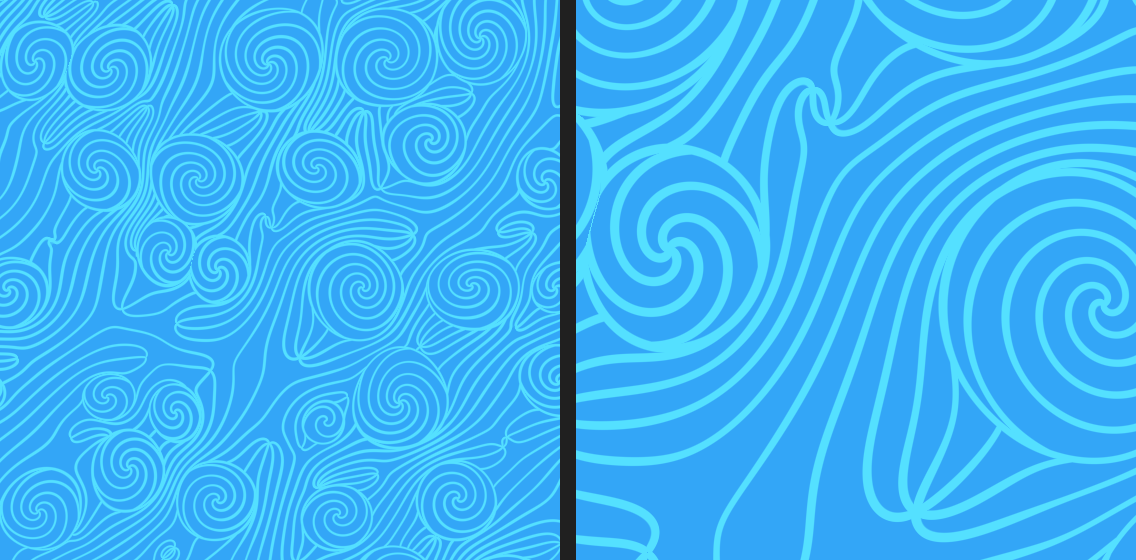
Left: the whole. Right: its middle third, enlarged.
This pattern is drawn by a WebGL 2 fragment shader. Its source:

```glsl
#version 300 es
precision highp float;
// Hand-drawn wind: cyan lines stream diagonally and roll up into spiral curls on blue.

uniform vec2 u_resolution;
out vec4 fragColor;

const float TAU = 6.2831853;
const float CELL = 0.2;                    // one curl per cell
const vec2 ALONG = vec2(0.66, 0.75);       // flow direction
const vec2 ACROSS = vec2(-0.75, 0.66);

vec3 hash3(vec2 p) {
    vec3 q = fract(p.xyx * vec3(0.1031, 0.1030, 0.0973) + 0.37);
    q += dot(q, q.yxz + 33.33);
    return fract((q.xxy + q.yzz) * q.zyx);
}

float noise(vec2 p) {
    vec2 i = floor(p), f = fract(p);
    f = f * f * f * (f * (f * 6.0 - 15.0) + 10.0);
    float low = mix(hash3(i).x, hash3(i + vec2(1, 0)).x, f.x);
    float high = mix(hash3(i + vec2(0, 1)).x, hash3(i + vec2(1, 1)).x, f.x);
    return mix(low, high, f.y) - 0.5;
}

float angle(vec2 p) {
    return atan(p.y, p.x + 1e-7) / TAU;
}

// Spiral arms about a slightly displaced eye.
float spiralPhase(vec2 q, float radius, vec3 rnd) {
    float inside = 1.0 - min(dot(q, q) / (radius * radius), 1.0);
    q += 0.22 * radius * inside * (rnd.yz - 0.5);
    float spin = rnd.y < 0.35 ? -1.0 : 1.0;
    float arms = 2.0 + floor(rnd.z * 2.0 + radius * 16.0);
    float r = length(q) / radius;
    return spin * arms * angle(q) + radius / 0.0175 * pow(r + 0.001, 0.85);
}

// x: line phase (lines at integers), y: signed distance to the nearest curl rim.
vec2 field(vec2 p) {
    p += 0.03 * vec2(noise(p * 5.0 + 3.0), noise(p * 5.0 + 17.0));
    float across = dot(p, ACROSS);
    vec2 stretched = vec2(dot(p, ALONG) * 2.2, across * 5.0);
    float stream = across + 0.09 * noise(stretched + 40.0);
    float fans = 0.0;
    float nearest = 1e3, nearRadius = 1.0;
    vec2 nearOffset = vec2(0.0);
    vec3 nearRnd = vec3(0.0);

    for (int j = -1; j <= 5; j++) {
        for (int i = -1; i <= 5; i++) {
            vec2 id = vec2(i, j);
            vec3 rnd = hash3(id + 11.0);
            vec2 jitter = 0.55 * (hash3(id + 57.0).xy - 0.5);
            float stagger = 0.5 * mod(id.y + 2.0, 2.0);
            vec2 q = p - CELL * (id + 0.5 + jitter + vec2(stagger - 0.25, 0.0));
            float radius = mix(0.036, 0.092, rnd.x);
            float r = length(q) / radius;

            // Flow parts around the curl, tighter on one side.
            stream -= dot(q, ACROSS) / max(r * r, 1.0);
            stream += (rnd.y < 0.35 ? -1.0 : 1.0) * 1.2 * radius * exp(-r);

            // Whole lines fan out of one pinch and gather in another.
            vec2 tip = radius * (1.7 + 0.7 * rnd.z) * ALONG + 0.25 * radius * (rnd.zy - 0.5);
            fans += floor(radius / 0.014 + 0.5) * (angle(q + tip) - angle(q - tip));

            if (r < nearest) {
                nearest = r;
                nearRadius = radius;
                nearOffset = q;
                nearRnd = rnd;
            }
        }
    }
    float rim = (nearest - 1.0) * nearRadius;
    float phase = rim < 0.0 ? spiralPhase(nearOffset, nearRadius, nearRnd)
                            : stream / 0.029 + fans;
    return vec2(phase, rim);
}

void main() {
    vec2 p = gl_FragCoord.xy / u_resolution.y;
    float pixel = 1.0 / u_resolution.y;

    // Divide phase by its slope so lines keep an even width.
    const float STEP = 0.0005;
    vec2 here = field(p);
    vec2 slope = vec2(field(p + vec2(STEP, 0)).x, field(p + vec2(0, STEP)).x) - here.x;
    slope = (slope - round(slope)) / STEP;
    float lineDist = abs(here.x - round(here.x)) / max(length(slope), 4.0);
    float dist = min(lineDist, abs(here.y));

    float halfWidth = 0.0023 + 0.0014 * noise(p * 14.0);
    float ink = 1.0 - smoothstep(halfWidth - 0.8 * pixel, halfWidth + 0.8 * pixel, dist);

    vec3 sky = vec3(0.20, 0.65, 0.97);
    vec3 wind = vec3(0.33, 0.88, 1.00);
    fragColor = vec4(mix(sky, wind, ink), 1.0);
}
```
